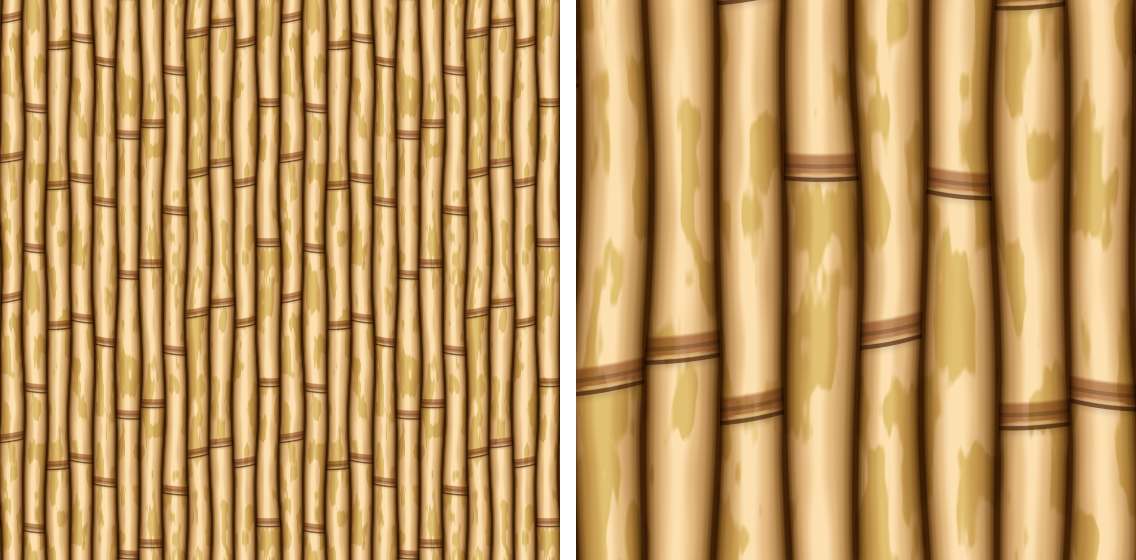
Left: the whole. Right: its middle third, enlarged.
This texture is drawn by a WebGL 2 fragment shader. Its source:

```glsl
#version 300 es
precision highp float;
uniform vec2 u_resolution;
out vec4 outColor;

const float TILES = 2.0;            // identical tiles across and down
const float POLES = 12.0;           // poles per tile
const float NODES = 2.0;            // joints per pole and tile
const float SWAY = 0.05;            // sideways bend, in pole widths
const float HIGHLIGHT = 0.46;       // position of the brightest line across a pole
const float PINCH = 0.04;           // slimming between joints
const float BAND_HEIGHT = 0.0125;   // stained band over a joint
const float LINE_WIDTH = 0.0013;    // fine lines of a joint
const float TILT = 0.007;           // largest slant of a joint
const float STAIN_ROWS = 13.0;      // stain cells per tile height
const float STAIN_COLUMNS = 3.5;    // stain cells per pole width
const float TAU = 6.2831853;

const vec3 GAP = vec3(0.25, 0.13, 0.02);
const vec3 BARK = vec3(0.44, 0.28, 0.11);
const vec3 UMBER = vec3(0.60, 0.43, 0.22);
const vec3 TAN = vec3(0.77, 0.59, 0.37);
const vec3 STRAW = vec3(0.89, 0.73, 0.50);
const vec3 CREAM = vec3(0.99, 0.88, 0.69);
const vec3 STAIN_TINT = vec3(0.88, 0.84, 0.60);
const vec3 BAND_TINT = vec3(0.77, 0.63, 0.54);
const vec3 GROOVE_TINT = vec3(0.55, 0.40, 0.30);

// Joint height of each pole, as a part of the joint spacing
const float JOINT[12] = float[12](0.86, 0.21, 0.66, 0.71, 0.54, 0.02,
                                  0.10, 0.48, 0.75, 0.82, 0.68, 0.25);

float hash(vec2 p) {
  vec3 q = fract(p.xyx * vec3(0.1031, 0.1030, 0.0973));
  q += dot(q, q.yzx + 33.33);
  return fract((q.x + q.y) * q.z);
}

// Value noise that wraps vertically after a whole number of rows
float noise(vec2 p, float rows) {
  vec2 cell = floor(p), f = fract(p);
  f = f * f * (3.0 - 2.0 * f);
  float low = mod(cell.y, rows), high = mod(cell.y + 1.0, rows);
  return mix(mix(hash(vec2(cell.x, low)), hash(vec2(cell.x + 1.0, low)), f.x),
             mix(hash(vec2(cell.x, high)), hash(vec2(cell.x + 1.0, high)), f.x), f.y);
}

// Border between two poles, swaying with height
float border(float index, float height) {
  float id = mod(index, POLES);
  float slow = sin(TAU * (height + hash(vec2(id, 3.0))));
  float quick = sin(TAU * (2.0 * height + hash(vec2(id, 8.0))));
  return index + SWAY * (slow + 0.7 * quick);
}

// Colour from the dark gap (0) to the highlight (1)
vec3 shade(float light) {
  vec3 c = mix(GAP, BARK, smoothstep(0.02, 0.10, light));
  c = mix(c, UMBER, smoothstep(0.09, 0.20, light));
  c = mix(c, TAN, smoothstep(0.18, 0.36, light));
  c = mix(c, STRAW, smoothstep(0.32, 0.60, light));
  return mix(c, CREAM, smoothstep(0.56, 0.90, light));
}

float line(float distance, float width, float pixel) {
  return 1.0 - smoothstep(width - pixel, width + pixel, abs(distance));
}

void main() {
  vec2 uv = gl_FragCoord.xy / u_resolution;
  float pixel = 0.7 / u_resolution.y;
  float height = uv.y * TILES;

  // Pole under this point and the position across it
  float across = uv.x * TILES * POLES;
  float index = floor(across);
  if (across < border(index, height)) index -= 1.0;
  else if (across >= border(index + 1.0, height)) index += 1.0;
  float left = border(index, height);
  float x = (across - left) / (border(index + 1.0, height) - left);
  float id = mod(index, POLES);

  // Signed height over the nearest joint, slanted and slightly bowed
  float joint = fract(height * NODES - JOINT[int(id)] + 0.5) - 0.5;
  float over = joint / (NODES * TILES);
  over -= TILT * (hash(vec2(id, 21.0)) - 0.4) * (x - 0.5) * 2.0;
  over -= 0.004 * (x - 0.5) * (x - 0.5);

  // Rounded body, widest at the joints, with a wavering highlight
  float slim = 1.0 + PINCH * smoothstep(0.0, 0.12, abs(joint));
  float body = clamp((x - 0.5) * slim + 0.5, 0.0, 1.0);
  float light = body < HIGHLIGHT ? body / HIGHLIGHT : (1.0 - body) / (1.0 - HIGHLIGHT);
  vec2 grain = vec2(x * STAIN_COLUMNS + id * 9.0, height * STAIN_ROWS);
  float waver = noise(grain * vec2(1.5, 1.0) + vec2(150.0, 0.0), STAIN_ROWS) - 0.5;
  light += 0.22 * waver * smoothstep(0.2, 0.7, light);
  vec3 color = shade(light);

  // Ragged golden stains drawn out along the pole
  float stain = 0.62 * noise(grain, STAIN_ROWS)
              + 0.25 * noise(grain * 2.0 + vec2(300.0, 0.0), STAIN_ROWS * 2.0)
              + 0.13 * noise(grain * vec2(5.0, 3.0) + vec2(700.0, 0.0), STAIN_ROWS * 3.0);
  color *= mix(vec3(1.0), STAIN_TINT, 0.9 * smoothstep(0.54, 0.64, stain));

  // Joint: stained band, pale ridge, groove and soft shadow below
  float band = smoothstep(-pixel, pixel, over)
             * (1.0 - smoothstep(BAND_HEIGHT - 0.002, BAND_HEIGHT + 0.001, over));
  color *= mix(vec3(1.0), BAND_TINT, band);
  color *= 1.0 - 0.18 * line(over - 0.4 * BAND_HEIGHT, LINE_WIDTH, pixel);
  color *= mix(vec3(1.0), GROOVE_TINT, 0.9 * line(over + 2.2 * LINE_WIDTH, LINE_WIDTH, pixel));
  color *= 1.0 - 0.15 * smoothstep(-0.010, -0.002, over) * step(over, 0.0);
  float ridge = line(over, 0.8 * LINE_WIDTH, pixel) * smoothstep(0.2, 0.7, light);
  color = mix(color, STRAW, 0.65 * ridge);

  outColor = vec4(color, 1.0);
}
```
